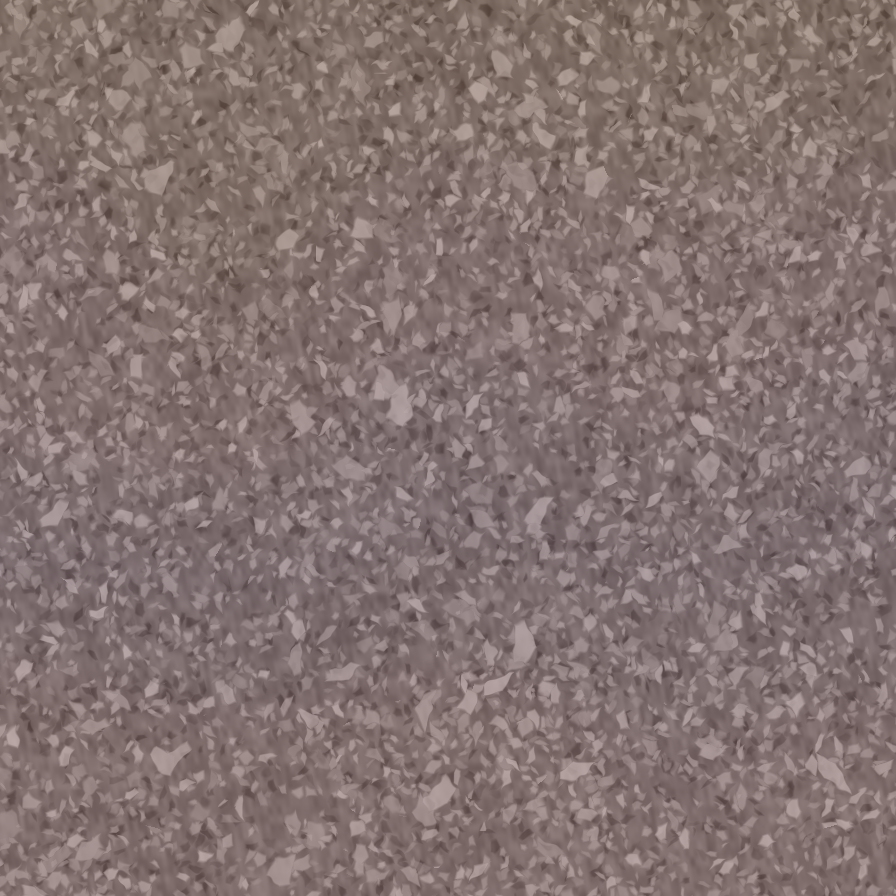
Reproduce this texture procedurally as a Shadertoy shader.

```glsl
vec3 hash3(vec3 v) {
    v = fract(v * vec3(0.1031, 0.1030, 0.0973));
    v += dot(v, v.yxz + 33.33);
    return fract((v.xxy + v.yxx) * v.zyx);
}

float valueNoise(vec2 p, float seed) {
    vec2 cell = floor(p);
    vec2 f = fract(p);
    f = f * f * (3.0 - 2.0 * f);
    float a = hash3(vec3(cell, seed)).x;
    float b = hash3(vec3(cell + vec2(1.0, 0.0), seed)).x;
    float c = hash3(vec3(cell + vec2(0.0, 1.0), seed)).x;
    float d = hash3(vec3(cell + vec2(1.0, 1.0), seed)).x;
    return mix(mix(a, b, f.x), mix(c, d, f.x), f.y);
}

mat2 rotation(float angle) {
    float c = cos(angle), s = sin(angle);
    return mat2(c, -s, s, c);
}

// Signed distance to an irregular convex chip with five cut sides
float chipDistance(vec2 q, float radius, vec3 id) {
    float d = -radius;
    for (int side = 0; side < 5; side++) {
        vec3 cut = hash3(id + float(side) * 7.3);
        float angle = 1.2566 * (float(side) + 0.7 * cut.x);
        float reach = radius * mix(0.55, 1.1, cut.y);
        d = max(d, dot(q, vec2(cos(angle), sin(angle))) - reach);
    }
    return d;
}

// Scattered chips: returns the strongest brightness, from 0 to 1
float chips(vec2 p, float cells, float radius, float density, float seed) {
    vec2 g = p * cells;
    vec2 home = floor(g);
    float blur = 0.0019 * cells;
    float strongest = 0.0;
    for (int y = -1; y <= 1; y++) {
        for (int x = -1; x <= 1; x++) {
            vec2 cell = home + vec2(x, y);
            vec3 place = hash3(vec3(cell, seed));
            vec3 form = hash3(vec3(cell, seed + 17.0));
            if (place.z > density) continue;
            vec2 q = rotation((form.x - 0.5) * 2.6) * (g - cell - place.xy);
            q *= vec2(mix(1.0, 1.9, form.y), 0.85);
            float size = radius * mix(0.65, 1.2, form.z);
            float d = chipDistance(q, size, vec3(cell, seed + 31.0));
            float cover = 1.0 - smoothstep(-blur, blur, d);
            float tone = mix(0.35, 1.0, fract(form.z * 13.7 + form.x));
            strongest = max(strongest, cover * tone);
        }
    }
    return strongest;
}

// Broad colour drift: warm brown at the top, violet below the middle
vec3 groundColor(vec2 p) {
    vec3 stone = vec3(0.492, 0.424, 0.418);
    vec3 brown = vec3(0.490, 0.423, 0.385);
    vec3 violet = vec3(0.470, 0.412, 0.430);
    float drift = valueNoise(p * 4.0, 3.0) - 0.5;
    float warm = smoothstep(0.55, 1.0, p.y + 0.25 * drift);
    float cool = 1.0 - smoothstep(0.0, 0.25, abs(p.y - 0.36 + 0.2 * drift));
    return mix(mix(stone, violet, 0.7 * cool), brown, warm);
}

// Fine mottling, stretched upright
float mottle(vec2 p) {
    vec2 leaning = p + vec2(0.15 * p.y, 0.0);
    float fine = valueNoise(leaning * vec2(190.0, 105.0), 5.0) - 0.5;
    float medium = valueNoise(leaning * vec2(95.0, 58.0), 9.0) - 0.5;
    float broad = valueNoise(p * 14.0, 13.0) - 0.5;
    return 0.085 * fine + 0.07 * medium + 0.022 * broad;
}

void mainImage(out vec4 fragColor, in vec2 fragCoord) {
    vec2 p = fragCoord / iResolution.y;

    // Slight warp roughens the chip outlines
    vec2 warp = vec2(valueNoise(p * 110.0, 21.0), valueNoise(p * 110.0, 23.0));
    vec2 q = p + 0.005 * (warp - 0.5);
    float crowd = mix(0.7, 1.3, valueNoise(p * 7.0, 27.0));

    // Light chips in three sizes, with small dark pits between them
    float large = chips(q, 27.0, 0.42, 0.17 * crowd, 41.0);
    float medium = chips(q, 52.0, 0.42, 0.34 * crowd, 43.0);
    float small = chips(q, 92.0, 0.46, 0.40 * crowd, 47.0);
    float pits = chips(q, 78.0, 0.46, 0.36, 53.0);

    float light = max(0.20 * large, max(0.21 * medium, 0.17 * small));
    float shade = mottle(p) - 0.11 * pits;
    shade = mix(shade, 0.4 * shade, smoothstep(0.0, 0.12, light)) + light;

    fragColor = vec4(groundColor(p) + shade, 1.0);
}
```
